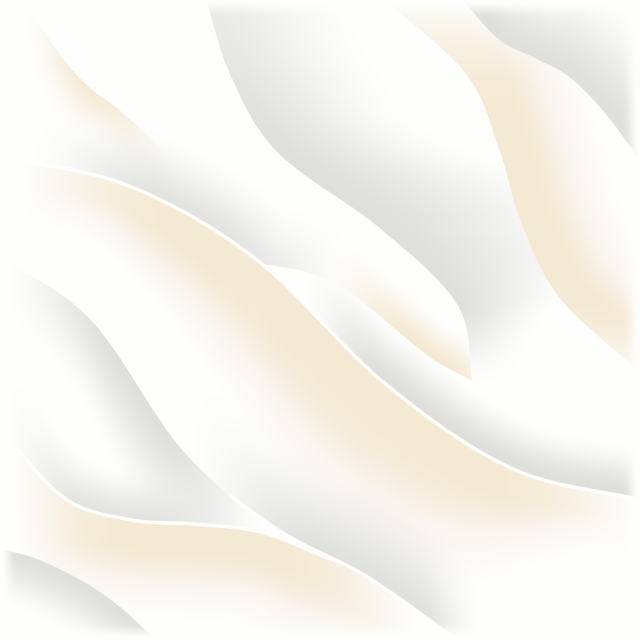
Write a WebGL 1 fragment shader that draws this background.

```glsl
precision highp float;
uniform vec2 u_resolution;

const vec3 WHITE = vec3(0.996, 0.996, 0.992);
const vec3 GREY = vec3(0.868, 0.868, 0.855);
const vec3 CREAM = vec3(0.958, 0.915, 0.825);
const vec3 PEACH = vec3(0.972, 0.947, 0.918);

// Catmull-Rom weights for knots at distance t
vec3 weights(vec3 t) {
  t = abs(t);
  vec3 inner = (1.5 * t - 2.5) * t * t + 1.0;
  vec3 outer = ((2.5 - 0.5 * t) * t - 4.0) * t + 2.0;
  return mix(inner, outer, step(1.0, t)) * step(t, vec3(2.0));
}

// Smooth curve through six even knots, straight beyond its ends
float curve(float x, float lo, float hi, vec3 a, vec3 b) {
  float t = (x - lo) / (hi - lo) * 5.0;
  float k = clamp(t, 0.0, 5.0);
  float first = a.y - a.x;
  float last = b.z - b.y;
  vec3 ends = weights(vec3(k + 1.0, k - 6.0, 9.0));
  float h = dot(a, weights(k - vec3(0.0, 1.0, 2.0)))
          + dot(b, weights(k - vec3(3.0, 4.0, 5.0)))
          + dot(ends.xy, vec2(a.x - first, b.z + last));
  return h + min(t, 0.0) * first + max(t - 5.0, 0.0) * last;
}

// Approximate signed distance, positive above the curve
float edge(vec2 p, float lo, float hi, vec3 a, vec3 b) {
  float e = 0.002;
  float h = curve(p.x, lo, hi, a, b);
  float slope = (curve(p.x + e, lo, hi, a, b) - curve(p.x - e, lo, hi, a, b)) / (2.0 * e);
  return (p.y - h) / sqrt(1.0 + slope * slope);
}

float side(float d, float aa) {
  return smoothstep(-aa, aa, d);
}

float fade(float d, float near, float far) {
  return 1.0 - smoothstep(near, far, d);
}

float span(float x, float a, float b, float c, float d) {
  return smoothstep(a, b, x) * fade(x, c, d);
}

// Cream band with a wider peach fringe
vec3 ribbon(vec3 col, float d, float width, float amount, float mask) {
  col = mix(col, PEACH, fade(d, 0.6 * width, 1.6 * width) * sqrt(amount) * mask);
  return mix(col, CREAM, fade(d, 0.35 * width, width) * amount * mask);
}

void main() {
  vec2 p = gl_FragCoord.xy / u_resolution;
  float aa = 0.8 / min(u_resolution.x, u_resolution.y);

  // Curves of the folds
  float mainFold = edge(p, 0.0, 1.0, vec3(0.755, 0.710, 0.595), vec3(0.402, 0.268, 0.219));
  float leaf = edge(p, 0.417, 0.738, vec3(0.586, 0.574, 0.543), vec3(0.492, 0.440, 0.404));
  float centre = edge(p.yx, 0.404, 1.0, vec3(0.738, 0.715, 0.595), vec3(0.434, 0.361, 0.322));
  float rightFold = edge(p.yx, 0.418, 1.0, vec3(1.0, 0.875, 0.815), vec3(0.780, 0.729, 0.602));
  float corner = edge(p, 0.723, 1.0, vec3(1.0, 0.939, 0.910), vec3(0.880, 0.824, 0.750));
  float wisp = edge(p, 0.047, 0.271, vec3(0.987, 0.917, 0.866), vec3(0.832, 0.793, 0.747));
  float leftFold = edge(p, 0.0, 0.714, vec3(0.599, 0.499, 0.296), vec3(0.176, 0.100, 0.0));
  float lowFold = edge(p, 0.0, 0.508, vec3(0.329, 0.221, 0.188), vec3(0.181, 0.169, 0.130));
  float base = edge(p, 0.0, 0.243, vec3(0.142, 0.130, 0.109), vec3(0.082, 0.046, 0.0));
  vec3 col = WHITE;

  // Central grey sweep
  float sweepWidth = mix(0.09, 0.23, smoothstep(0.42, 0.66, p.y));
  float sweep = fade(centre, -0.02, sweepWidth) * smoothstep(0.395, 0.53, p.y);
  col = mix(col, GREY, sweep * mix(1.0, 0.65, smoothstep(0.75, 1.0, p.y)) * side(centre, aa));

  // Right cream ribbon and grey corner
  float rightMask = side(rightFold, aa);
  col = mix(col, WHITE, rightMask);
  col = ribbon(col, rightFold, 0.105, span(p.y, 0.39, 0.54, 0.82, 1.02), rightMask);
  float cornerMask = side(-corner, aa) ;
  cornerMask = side(corner, aa);
  col = mix(col, WHITE, cornerMask);
  col = mix(col, GREY, fade(corner, 0.0, 0.13) * 0.95 * cornerMask);

  // Upper left wisp
  float wispGlow = fade(-wisp, -0.01, 0.065) * span(p.x, 0.035, 0.13, 0.15, 0.28);
  col = mix(col, CREAM, wispGlow * side(-wisp, aa));

  // Shade and blush above the central folds
  float crest = min(mainFold, leaf);
  float inside = side(-centre, aa) * side(crest, aa);
  col = mix(col, GREY, fade(crest, -0.01, 0.10) * span(p.x, 0.04, 0.26, 0.34, 0.57) * 0.9 * inside);
  col = mix(col, CREAM, fade(leaf, 0.0, 0.065) * span(p.x, 0.50, 0.64, 0.70, 0.80) * inside);

  // White leaf and the grey below it
  float leafMask = side(-leaf, aa);
  col = mix(col, WHITE, leafMask * side(p.x - 0.41, aa));
  float under = max(leafMask, smoothstep(0.65, 0.74, p.x));
  col = mix(col, GREY, fade(mainFold, 0.0, 0.085) * smoothstep(0.47, 0.60, p.x) * under);

  // Main cream ribbon
  float mainMask = side(-mainFold, aa);
  float mainWidth = mix(0.065, 0.15, span(p.x, 0.08, 0.45, 0.60, 0.95));
  col = mix(col, WHITE, mainMask);
  col = ribbon(col, -mainFold, mainWidth, span(p.x, 0.03, 0.28, 0.76, 1.0), mainMask);
  col = mix(col, WHITE, fade(abs(mainFold), 0.0015, 0.004));

  // Left fold, shaded on alternate sides
  float bellyGlow = fade(leftFold, -0.01, 0.135) * span(p.x, 0.29, 0.50, 0.65, 0.76);
  col = mix(col, GREY, bellyGlow * 0.95);
  float leftMask = side(-leftFold, aa);
  col = mix(col, WHITE, leftMask);
  col = mix(col, GREY, fade(-leftFold, -0.01, 0.11) * span(p.x, 0.0, 0.18, 0.25, 0.42) * leftMask);
  col = mix(col, GREY, fade(lowFold, -0.01, 0.085) * span(p.x, 0.0, 0.14, 0.22, 0.41) * 0.9 * leftMask);

  // Lower cream ribbon
  float lowEdge = max(lowFold, leftFold);
  float lowMask = side(-lowEdge, aa);
  col = mix(col, WHITE, lowMask);
  col = ribbon(col, -lowEdge, 0.10, span(p.x, 0.02, 0.19, 0.43, 0.65), lowMask);
  float seam = min(abs(lowEdge), abs(leftFold) + fade(p.x, 0.27, 0.36));
  col = mix(col, WHITE, fade(seam, 0.0015, 0.004));

  // Bottom left fold and pale border
  float baseMask = side(-base, aa);
  col = mix(col, WHITE, baseMask);
  col = mix(col, GREY, fade(-base, 0.0, 0.09) * 0.95 * baseMask);
  vec2 margin = min(p, 1.0 - p);
  col = mix(WHITE, col, smoothstep(0.0, 0.028, min(margin.x, margin.y)));
  gl_FragColor = vec4(col, 1.0);
}
```
